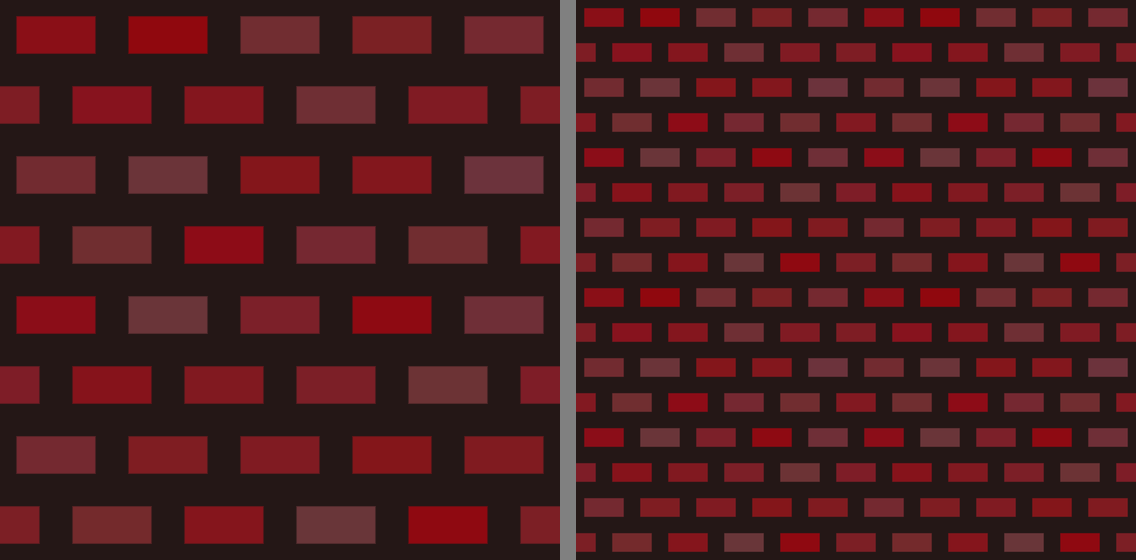
Left: one tile. Right: repeated 2 by 2.
Give the GLSL for this pattern, as a Shadertoy shader.

```glsl
const vec2 GRID = vec2(5.0, 8.0);            // bricks across, courses down
const vec2 BRICK_SIZE = vec2(0.705, 0.533);  // share of one cell
const vec3 MORTAR = vec3(0.141, 0.089, 0.088);
const vec3 DULL_RED = vec3(0.405, 0.222, 0.240);
const vec3 VIVID_RED = vec3(0.565, 0.030, 0.065);

uint scramble(uint n) {
    n = (n ^ (n >> 16)) * 0x7feb352du;
    n = (n ^ (n >> 15)) * 0x846ca68bu;
    return n ^ (n >> 16);
}

float hash(vec2 cell, uint seed) {
    uint key = uint(cell.x) + 64u * uint(cell.y) + 4096u * seed;
    return float(scramble(key + 1u) & 0xffffu) / 65535.0;
}

float boxDistance(vec2 p, vec2 halfSize) {
    vec2 d = abs(p) - halfSize;
    return length(max(d, 0.0)) + min(max(d.x, d.y), 0.0);
}

vec3 brickColor(vec2 cell) {
    vec3 color = mix(DULL_RED, VIVID_RED, hash(cell, 1u));
    // Small independent shift of the blue channel
    color.b += 0.03 * (hash(cell, 2u) - 0.5);
    return color;
}

void mainImage(out vec4 fragColor, in vec2 fragCoord) {
    vec2 uv = fragCoord / iResolution.xy;
    float pixel = 1.0 / min(iResolution.x, iResolution.y);

    // Running bond: even courses shift by half a brick
    vec2 p = uv * GRID;
    p.x += 0.5 * (1.0 - mod(floor(p.y), 2.0));
    vec2 cell = mod(floor(p), GRID);
    vec2 local = (fract(p) - 0.5) / GRID;

    // Brick mask in canvas units
    float d = boxDistance(local, 0.5 * BRICK_SIZE / GRID);
    float mask = clamp(0.5 - d / pixel, 0.0, 1.0);

    fragColor = vec4(mix(MORTAR, brickColor(cell), mask), 1.0);
}
```
